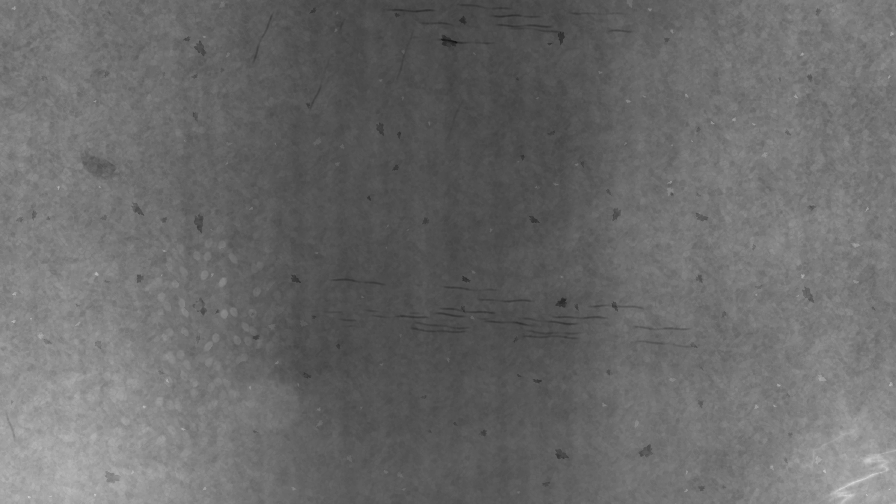
Give the GLSL for this texture, as a Shadertoy shader.

```glsl
#define DARK_TONE 0.295
#define SIDE_LIFT 0.18
#define CORNER_LIFT 0.13
#define CLOUD_DEPTH 0.045
#define GRAIN_DEPTH 0.055
#define PIT_DEPTH 0.15
#define SPECK_LIFT 0.14
#define CHIP_LIFT 0.09
#define CRACK_DEPTH 0.10
#define CRACK_WIDTH 0.0018

vec2 hash2(vec2 cell) {
    vec3 h = fract(cell.xyx * vec3(0.1031, 0.1030, 0.0973));
    h += dot(h, h.yzx + 33.33);
    return fract((h.xx + h.yz) * h.zy);
}

// Layered, warped sines for broad stains
float cloud(vec2 p) {
    float sum = 0.0, amp = 0.6;
    for (int i = 0; i < 5; i++) {
        p = mat2(0.8, 0.6, -0.6, 0.8) * p * 1.75;
        p += 0.6 * sin(p.yx * 1.3 + float(i) * 1.7);
        sum += amp * sin(p.x) * sin(p.y);
        amp *= 0.65;
    }
    return sum;
}

// Cellular noise: nearest distance, border distance, cell value
vec3 cells(vec2 p) {
    vec2 base = floor(p);
    float near = 9.0, second = 9.0, value = 0.0;
    for (int y = -1; y <= 1; y++)
    for (int x = -1; x <= 1; x++) {
        vec2 cell = base + vec2(x, y);
        float d = length(cell + hash2(cell) - p);
        if (d < near) {
            second = near;
            near = d;
            value = hash2(cell + 71.0).x;
        } else second = min(second, d);
    }
    return vec3(near, second - near, value);
}

// Cell tone that fades to neutral at the borders
float flakes(vec2 p) {
    vec3 c = cells(p);
    return (c.z - 0.5) * smoothstep(0.0, 0.3, c.y);
}

// Sparse ragged blobs, one per chosen grid cell
float spots(vec2 p, float scale, float share, float radius) {
    vec2 q = p * scale, cell = floor(q);
    vec2 pick = hash2(cell + scale), shape = hash2(cell + 19.0);
    q = fract(q) - mix(vec2(0.3), vec2(0.7), hash2(cell + 5.0));
    float turn = shape.x * 6.283, c = cos(turn), s = sin(turn);
    q = mat2(c, s, -s, c) * q * vec2(1.0, 1.2 + shape.y);
    float a = atan(q.y, q.x);
    float r = radius * (0.4 + 0.6 * pick.y);
    r *= 1.0 + 0.2 * sin(a * 3.0 + turn) + 0.15 * sin(a * 7.0);
    float soft = scale / iResolution.y;
    return step(pick.x, share) * (1.0 - smoothstep(r - soft, r + soft, length(q)));
}

// Broken, slightly wavering hairline from a to b
float crack(vec2 p, vec2 a, vec2 b, float seed) {
    float len = length(b - a);
    vec2 dir = (b - a) / len, q = p - a;
    float along = dot(q, dir), off = dot(q, vec2(-dir.y, dir.x));
    off += 0.002 * sin(along * 37.0 + seed) + 0.001 * sin(along * 111.0 + seed);
    float gaps = smoothstep(-0.5, 0.9, sin(along * 29.0 + seed * 3.0) + 0.7 * sin(along * 83.0 + seed));
    float ends = smoothstep(0.0, 0.04, along) * smoothstep(0.0, 0.04, len - along);
    return gaps * ends * (1.0 - smoothstep(0.0, CRACK_WIDTH + 1.0 / iResolution.y, abs(off)));
}

float glow(vec2 p, vec2 center, vec2 size) {
    vec2 q = (p - center) / size;
    return exp(-dot(q, q));
}

void mainImage(out vec4 fragColor, in vec2 fragCoord) {
    vec2 p = fragCoord / iResolution.y;
    p.x += 0.5 * (1.778 - iResolution.x / iResolution.y);
    float stain = cloud(p * 1.6 + 2.0);
    vec2 warped = p + 0.006 * vec2(sin(p.y * 47.0 + stain * 4.0), sin(p.x * 53.0));

    // Dark middle band, pale sides and lower corners
    float side = smoothstep(0.08, 0.82, abs(p.x - 0.87 + 0.06 * stain));
    float tone = DARK_TONE + SIDE_LIFT * side;
    tone += CORNER_LIFT * glow(p, vec2(0.13, 0.08), vec2(0.34, 0.32));
    tone += CORNER_LIFT * glow(p, vec2(1.74, 0.04), vec2(0.17, 0.15));
    tone += 0.05 * smoothstep(0.4, 0.0, p.y);
    tone += 0.03 * smoothstep(1.17, 1.22, p.x) * smoothstep(1.6, 1.2, p.x);
    tone -= 0.035 * glow(p, vec2(0.6, 0.32), vec2(0.09, 0.12));
    tone += 0.04 * (1.0 - smoothstep(0.8, 1.2, length((p - vec2(0.53, 0.2)) / vec2(0.075, 0.05)) + 0.15 * stain));

    // Mottling, vertical streaks and grain
    float rough = 0.55 + 0.6 * side;
    tone += CLOUD_DEPTH * (0.5 * stain + 0.45 * rough * cloud(p * 7.0));
    tone += 0.005 * (sin(p.x * 61.0 + stain) + sin(p.x * 143.0 + p.y * 3.0));
    tone += GRAIN_DEPTH * rough * (0.7 * flakes(warped * 38.0) + flakes(warped * 85.0) + 0.8 * flakes(p * 170.0));

    // Pale chips and wispy corner scuffs
    vec3 chip = cells(warped * vec2(46.0, 38.0));
    float chipArea = glow(p, vec2(0.43, 0.41), vec2(0.11, 0.14)) + 0.5 * glow(p, vec2(0.27, 0.17), vec2(0.2, 0.16));
    tone += CHIP_LIFT * chipArea * step(0.5, chip.z) * (1.0 - smoothstep(0.25, 0.45, chip.x));
    float wisp = pow(1.0 - abs(sin(p.x * 23.0 - p.y * 31.0 + 2.5 * cloud(p * 5.0))), 4.0);
    tone += 0.2 * wisp * glow(p, vec2(1.7, 0.05), vec2(0.1, 0.09));

    // Pits and bright specks
    float pits = spots(p, 6.0, 0.2, 0.1) + 0.8 * spots(p, 17.0, 0.15, 0.13);
    vec2 gouge = (p - vec2(0.2, 0.665)) * mat2(0.9, -0.4, 0.4, 0.9) / vec2(0.045, 0.022);
    pits += 0.8 * (1.0 - smoothstep(0.75, 1.05, length(gouge) + 0.45 * cloud(p * 20.0)));
    tone -= PIT_DEPTH * min(pits, 1.0) * (0.65 + 0.5 * flakes(p * 90.0));
    tone += SPECK_LIFT * rough * (spots(p, 23.0, 0.1, 0.1) + 0.6 * spots(p + 3.7, 11.0, 0.1, 0.09));

    // Sloping hairlines in two bands, then steep ones
    float lines = 0.0;
    for (int i = 0; i < 12; i++) {
        float k = float(i);
        vec2 r = hash2(vec2(k, 8.0)), s = hash2(vec2(k, 27.0));
        bool upper = i < 5;
        vec2 a = upper ? vec2(0.72 + 0.2 * r.x, 0.92 + 0.08 * r.y) : vec2(0.6 + 0.4 * r.x, 0.34 + 0.13 * r.y);
        float len = upper ? 0.2 + 0.25 * s.x : 0.25 + 0.65 * s.x;
        lines += crack(p, a, a + len * vec2(1.0, -0.06), k) * (0.5 + 0.5 * s.y);
    }
    for (int i = 0; i < 4; i++) {
        float k = float(i);
        vec2 a = vec2(0.55 + 0.14 * k, 1.0 - 0.02 * k);
        lines += crack(p, a, a - vec2(0.09, 0.24), k + 4.0) * (0.8 - 0.2 * k);
    }
    lines += 0.8 * crack(p, vec2(0.0, 0.22), vec2(0.06, 0.02), 2.0);
    tone -= CRACK_DEPTH * min(lines, 1.0);

    fragColor = vec4(vec3(clamp(tone, 0.0, 1.0)), 1.0);
}
```
